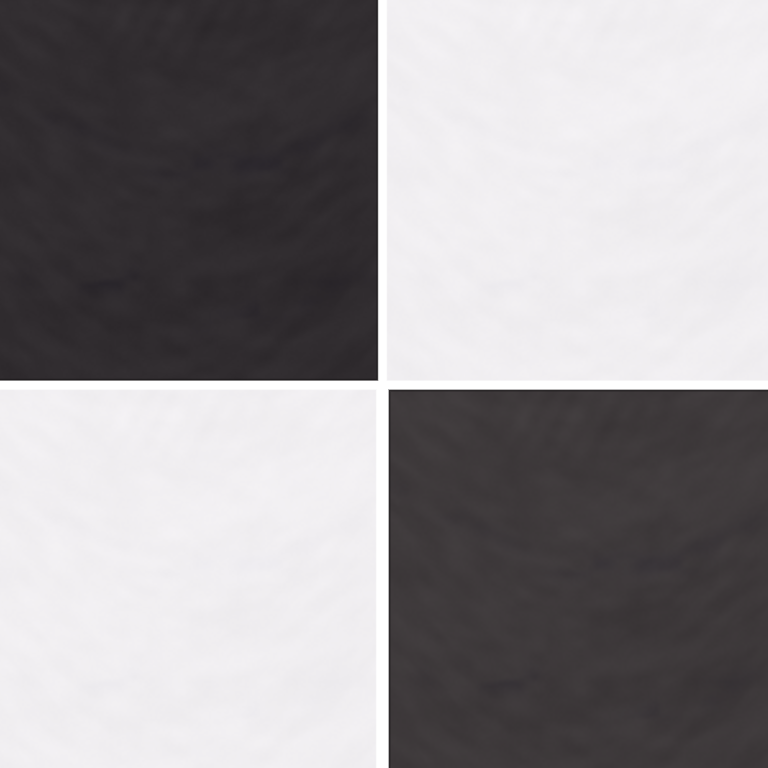
This pattern is drawn by a Shadertoy shader. Its source:

```glsl
const vec3 INK = vec3(0.188, 0.172, 0.184);
const vec3 CHARCOAL = vec3(0.242, 0.224, 0.230);
const vec3 PALE = vec3(0.942, 0.934, 0.944);
const vec3 GROUT = vec3(1.0);
const vec3 RIM = vec3(0.075, 0.065, 0.070);
const vec2 SEAM = vec2(0.498, 0.5015);    // joint centre, from the top left
const float JOINT_TOP = 0.0058;           // half widths of the joints
const float JOINT_BOTTOM = 0.0082;
const float JOINT_ACROSS = 0.0060;
const float RIM_WIDTH = 0.0035;
const float TILE_STEP = 0.521;            // shift between repeats of the mottling
const float MOTTLE_DARK = 0.040;
const float MOTTLE_PALE = 0.026;
const float STAIN_DARK = 0.028;
const float STAIN_PALE = 0.014;
const float GRAIN = 0.005;

float hash(vec2 p) {
    return fract(sin(dot(p, vec2(127.1, 311.7))) * 43758.5453);
}

float noise(vec2 p) {
    vec2 i = floor(p), f = fract(p);
    f = f * f * (3.0 - 2.0 * f);
    return mix(mix(hash(i), hash(i + vec2(1, 0)), f.x),
               mix(hash(i + vec2(0, 1)), hash(i + vec2(1, 1)), f.x), f.y);
}

// Bowl-shaped streaks of soft blobs, centred on zero
float mottle(vec2 p) {
    vec2 bowl = vec2(p.x, p.y + 0.75 * (p.x - 0.5) * (p.x - 0.5));
    float blobs = noise(bowl * vec2(13.0, 23.0)) - 0.5;
    float fine = noise(bowl * vec2(27.0, 39.0) + 17.3) - 0.5;
    float broad = noise(p * 4.0 + 5.7) - 0.5;
    float fan = exp(-dot((p - vec2(0.45, 0.04)) * vec2(5.0, 9.0),
                         (p - vec2(0.45, 0.04)) * vec2(5.0, 9.0)));
    float ribs = sin(95.0 * (p.x + 0.55 * p.y) + 2.0 * broad);
    return 0.55 * blobs + 0.30 * fine + 0.35 * broad + 0.15 * fan * ribs;
}

// Broken stain lying along a short, tilted band
float band(vec2 p, vec2 centre, float reach, float slope) {
    vec2 d = p - centre;
    d.y -= slope * d.x;
    return exp(-d.x * d.x / (reach * reach) - d.y * d.y / 0.0009);
}

float stain(vec2 p) {
    float bands = band(p, vec2(0.58, 0.43), 0.19, -0.03)
                + band(p, vec2(0.30, 0.73), 0.19, 0.03)
                + 0.8 * band(p, vec2(0.76, 0.78), 0.17, -0.32)
                + 0.6 * band(p, vec2(0.84, 0.36), 0.12, -0.50)
                + 0.5 * band(p, vec2(0.14, 0.30), 0.17, 0.50);
    return bands * smoothstep(0.25, 0.75, noise(p * vec2(17.0, 21.0) + 3.1));
}

void mainImage(out vec4 fragColor, in vec2 fragCoord) {
    vec2 p = fragCoord / iResolution.xy;
    p.y = 1.0 - p.y;
    float pixel = 1.0 / min(iResolution.x, iResolution.y);

    // Two by two checker
    vec2 cell = step(SEAM, p);
    float pale = abs(cell.x - cell.y);
    vec3 base = mix(mix(INK, CHARCOAL, cell.x), PALE, pale);

    // Same surface in every tile
    vec2 local = (p - cell * TILE_STEP) * 2.0;
    float tone = mottle(local) * mix(MOTTLE_DARK, MOTTLE_PALE, pale);
    tone += (noise(local * 150.0) - 0.5) * GRAIN;
    vec3 colour = base + tone;
    colour -= stain(local) * mix(STAIN_DARK, STAIN_PALE, pale) * vec3(1.15, 1.1, 0.7);

    // Joints and the dark rim beside them
    vec2 halfJoint = vec2(mix(JOINT_TOP, JOINT_BOTTOM, cell.y), JOINT_ACROSS);
    vec2 inset = abs(p - SEAM) - halfJoint;
    float edge = min(inset.x, inset.y);
    float rim = (1.0 - smoothstep(0.0, RIM_WIDTH, edge)) * (1.0 - pale);
    colour = mix(colour, RIM, 0.85 * rim);
    colour = mix(GROUT, colour, smoothstep(-pixel, pixel, edge));

    fragColor = vec4(clamp(colour, 0.0, 1.0), 1.0);
}
```
